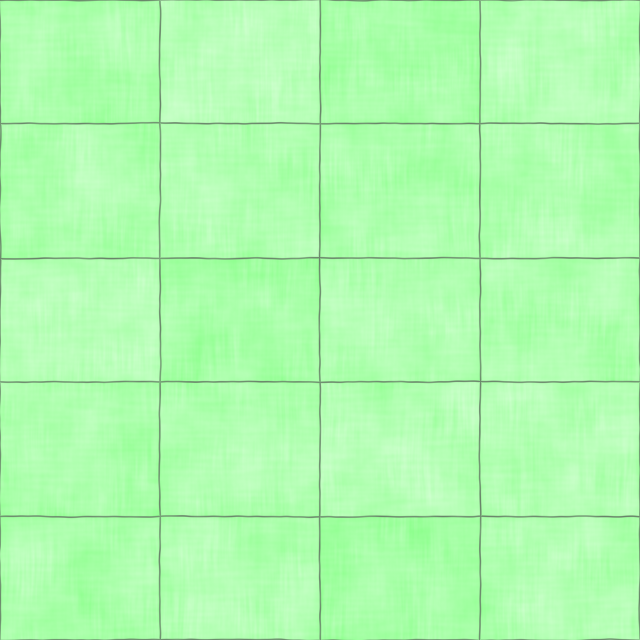
Reproduce this pattern procedurally as a Shadertoy shader.

```glsl
// Pale green washed tiles, four columns by five alternating rows, with thin uneven grey joints
#define COLUMNS 4.0
#define SHORT_ROW 0.1927
#define ROW_PAIR 0.4036
#define JOINT_HALF_WIDTH 0.0012
#define JOINT_WOBBLE 0.0018
#define JOINT_COLOR vec3(0.41, 0.51, 0.41)
#define BASE_TONE 0.687
#define TILE_VARIATION 0.075
#define CLOUD_STRENGTH 0.13
#define BRUSH_STRENGTH 0.065
#define WEAVE_STRENGTH 0.03

// Integer hash giving two values in 0..1
vec2 hash2(vec2 cell) {
    uvec2 h = uvec2(ivec2(cell)) * uvec2(1597u, 3812u) + 7919u;
    h = (h ^ (h.yx >> 3u)) * 73157u;
    h ^= h >> 15u;
    h += h.yx * 40503u;
    h ^= h >> 13u;
    h *= 60493u;
    h ^= h >> 16u;
    return vec2(h & 65535u) / 65535.0;
}

float cornerSlope(vec2 cell, vec2 offset) {
    float angle = 6.2832 * hash2(cell).x;
    return dot(vec2(cos(angle), sin(angle)), offset);
}

float gradientNoise(vec2 p) {
    vec2 i = floor(p), f = p - i;
    vec2 u = f * f * f * (f * (f * 6.0 - 15.0) + 10.0);
    vec2 e = vec2(1.0, 0.0);
    float low = mix(cornerSlope(i, f), cornerSlope(i + e, f - e), u.x);
    float high = mix(cornerSlope(i + e.yx, f - e.yx), cornerSlope(i + 1.0, f - 1.0), u.x);
    return mix(low, high, u.y);
}

float clouds(vec2 p) {
    float sum = 0.0, weight = 0.65;
    for (int octave = 0; octave < 5; octave++) {
        sum += weight * gradientNoise(p);
        p = p * 2.03 + 17.3;
        weight *= 0.57;
    }
    return sum;
}

// Slow drift of a joint, plus a finer tremor
float wobble(float along, float line) {
    float track = line * 3.0 + 0.4;
    return gradientNoise(vec2(along * 17.0, track))
         + 0.5 * gradientNoise(vec2(along * 53.0, track + 40.0));
}

// Tone of the washed surface inside one tile
float surfaceTone(vec2 uv, vec2 tile) {
    vec2 p = uv + floor(hash2(tile + 31.0) * 40.0);
    float wash = clouds(p * vec2(11.0, 9.0));
    float patches = smoothstep(-0.25, 0.35, gradientNoise(p * 13.0 + 5.0));
    vec2 bent = p + 0.004 * gradientNoise(p * 9.0);
    float brush = gradientNoise(bent * vec2(135.0, 10.0))
                + 0.6 * gradientNoise(bent * vec2(270.0, 22.0));
    float weave = gradientNoise(p * vec2(14.0, 150.0));
    return BASE_TONE
         + TILE_VARIATION * (hash2(tile).y - 0.5)
         + CLOUD_STRENGTH * wash
         + BRUSH_STRENGTH * brush * mix(0.25, 1.0, patches)
         + WEAVE_STRENGTH * weave;
}

void mainImage(out vec4 fragColor, in vec2 fragCoord) {
    vec2 uv = fragCoord / iResolution.xy;
    float pixel = 1.0 / min(iResolution.x, iResolution.y);

    // Layout, with each joint bent along its length
    vec2 line = floor(uv * vec2(COLUMNS, 5.0) + 0.5);
    vec2 p = uv + JOINT_WOBBLE * vec2(wobble(uv.y, line.x), wobble(uv.x, line.y + 20.0));
    float column = floor(p.x * COLUMNS);
    float pair = floor(p.y / ROW_PAIR);
    float height = p.y - pair * ROW_PAIR;
    vec2 tile = vec2(column, 2.0 * pair + step(SHORT_ROW, height));

    // Distance to the nearest joint
    float across = abs(p.x * COLUMNS - floor(p.x * COLUMNS + 0.5)) / COLUMNS;
    float down = min(min(height, ROW_PAIR - height), abs(height - SHORT_ROW));
    float joint = min(across, down);

    // Tile surface, slightly deeper beside the joints
    float tone = surfaceTone(uv, tile) - 0.025 * exp(-joint * 130.0);
    vec3 color = vec3(clamp(tone, 0.56, 0.82), 1.0, clamp(tone, 0.56, 0.82));

    // Joint ink of uneven weight
    float weight = 0.9 + 0.25 * gradientNoise(uv * 38.0);
    float ink = 1.0 - smoothstep(-0.75 * pixel, 0.75 * pixel, joint - JOINT_HALF_WIDTH);
    color = mix(color, JOINT_COLOR, clamp(ink * weight, 0.0, 1.0));

    fragColor = vec4(color, 1.0);
}
```
